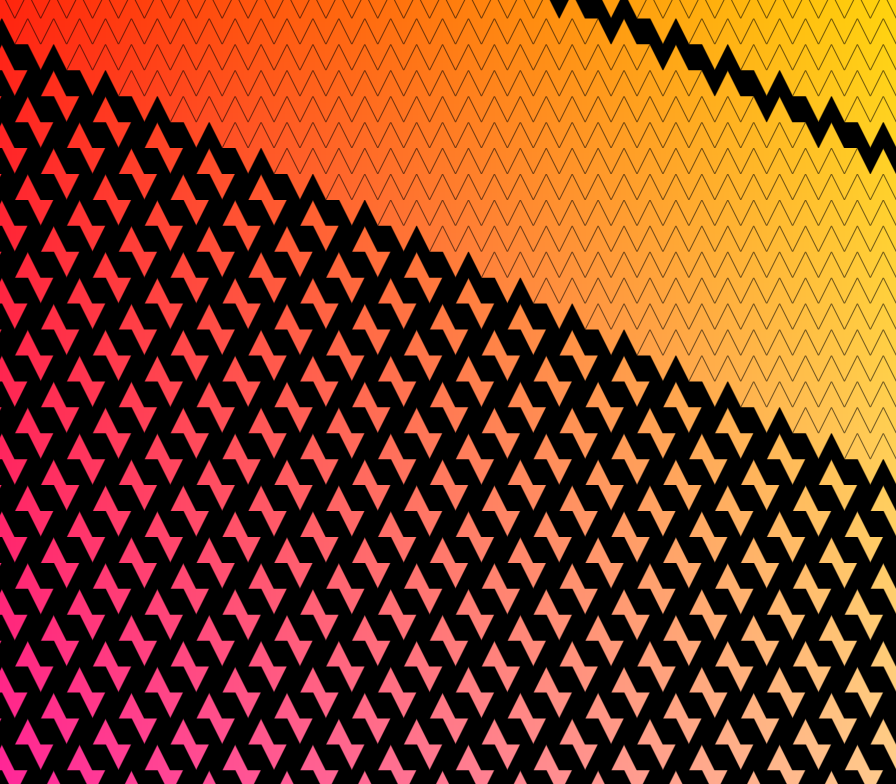
A Shadertoy shader for this pattern:

```glsl
// A lattice of black triangles over a red, yellow and pink gradient.
// Each row holds alternating up and down triangles; a stair of slope two cells
// per row bounds a period-three weave, and one period of it forms a ribbon.

#define CELL 0.03307               // triangle width and height, in canvas heights
#define ANCHOR vec2(0.6637, 0.6458) // one peak of the stair
#define STAIR_STEP 2.0             // cells the stair moves per row
#define PERIOD 3.0                 // cells per repeat of the weave
#define RIBBON_SHIFT 26.0          // cells from the stair to the ribbon
#define LINE_HALF 0.02             // half width of the zigzag lines, in cells
#define LINE_DARK 0.55             // strength of the zigzag lines
#define SAMPLES 4                  // samples per pixel side

const vec3 TOP_LEFT = vec3(1.0, 0.14, 0.05);
const vec3 TOP_RIGHT = vec3(1.0, 0.83, 0.05);
const vec3 BOTTOM_LEFT = vec3(1.0, 0.15, 0.60);
const vec3 BOTTOM_RIGHT = vec3(1.0, 0.80, 0.55);

// Four corner colours blended across the canvas
vec3 gradient(vec2 uv) {
    vec3 top = mix(TOP_LEFT, TOP_RIGHT, uv.x);
    vec3 bottom = mix(BOTTOM_LEFT, BOTTOM_RIGHT, uv.x);
    return mix(bottom, top, uv.y);
}

// True for black triangles; depth counts cells left of the stair
// and is whole for up triangles, half for down triangles
bool isBlack(float depth) {
    bool inField = depth > -0.25;
    float ribbonDepth = depth + RIBBON_SHIFT;
    bool inRibbon = ribbonDepth > -0.25 && ribbonDepth < PERIOD - 0.25;
    if (!inField && !inRibbon) return false;
    float phase = mod((inField ? depth : ribbonDepth) + 0.1, PERIOD) - 0.1;
    bool litDown = abs(phase - 0.5) < 0.2;
    bool litUp = abs(phase - 2.0) < 0.2;
    return !(litDown || litUp);
}

// Light let through at a point: 0 in black, 1 in open colour
float weave(vec2 p, float blur) {
    vec2 q = vec2(p.x - ANCHOR.x, ANCHOR.y - p.y) / CELL;
    float row = floor(q.y);
    float x = q.x - STAIR_STEP * row;

    // Find the triangle that holds the point
    float apex = floor(x + 0.5);
    float edge = abs(x - apex) - 0.5 * fract(q.y);
    float centre = edge < 0.0 ? apex : floor(x) + 0.5;
    if (isBlack(-centre)) return 0.0;

    // Fine zigzag along the slanted edges
    float edgeDistance = abs(edge) * 0.894;
    float line = 1.0 - smoothstep(LINE_HALF - blur, LINE_HALF + blur, edgeDistance);
    return 1.0 - LINE_DARK * line;
}

void mainImage(out vec4 fragColor, in vec2 fragCoord) {
    float blur = 0.25 / (iResolution.y * CELL);
    float light = 0.0;

    // Average a grid of samples for smooth edges
    for (int j = 0; j < SAMPLES; j++) {
        for (int i = 0; i < SAMPLES; i++) {
            vec2 offset = (vec2(float(i), float(j)) + 0.5) / float(SAMPLES) - 0.5;
            light += weave((fragCoord + offset) / iResolution.y, blur);
        }
    }
    light /= float(SAMPLES * SAMPLES);

    fragColor = vec4(gradient(fragCoord / iResolution.xy) * light, 1.0);
}
```
